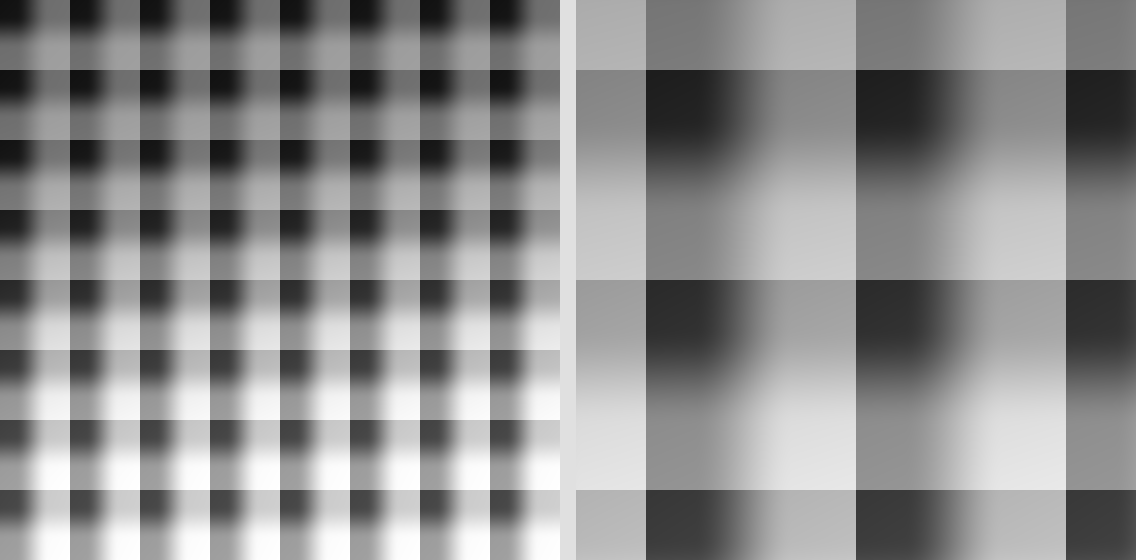
Left: the whole. Right: its middle third, enlarged.
Give the GLSL for this pattern, as a Shadertoy shader.

```glsl
// Grid of soft grey tiles, dark at the upper left, lit from the foot of the canvas
#define REPEATS 8.0
#define RAMP_START 0.23
#define RAMP_END 0.70
#define DRIFT 0.09
#define LIGHT_START 0.15
#define LIGHT_END 0.85
#define LIGHT_TILT 0.06
// Corner greys: upper left, upper right, lower left, lower right
#define SHADE_CORNERS vec4(0.065, 0.44, 0.44, 0.625)
#define LIT_CORNERS vec4(0.265, 0.81, 0.62, 1.0)

// Dark-to-light ramp over one tile, with an antialiased jump at its border
vec2 tileRamp(vec2 local, vec2 pixel) {
    vec2 ramp = mix(smoothstep(RAMP_START, RAMP_END, local), local, DRIFT);
    vec2 beforeEnd = clamp(0.5 + (1.0 - local) / pixel, 0.0, 1.0);
    vec2 afterStart = clamp(0.5 - local / pixel, 0.0, 1.0);
    return ramp * beforeEnd + afterStart;
}

// Blend of the four corner greys
float blendCorners(vec4 corners, vec2 ramp) {
    vec2 rows = mix(corners.xz, corners.yw, ramp.x);
    return mix(rows.x, rows.y, ramp.y);
}

void mainImage(out vec4 fragColor, in vec2 fragCoord) {
    // Canvas position, measured from the upper left
    vec2 uv = fragCoord / iResolution.xy;
    uv.y = 1.0 - uv.y;

    // Repeated tile
    vec2 pixel = REPEATS / iResolution.xy;
    vec2 ramp = tileRamp(fract(uv * REPEATS), pixel);

    // Light across the whole canvas
    float lightPos = uv.y + LIGHT_TILT * (uv.x - 0.5);
    float light = smoothstep(LIGHT_START, LIGHT_END, lightPos);

    float grey = blendCorners(mix(SHADE_CORNERS, LIT_CORNERS, light), ramp);
    fragColor = vec4(vec3(grey), 1.0);
}
```
